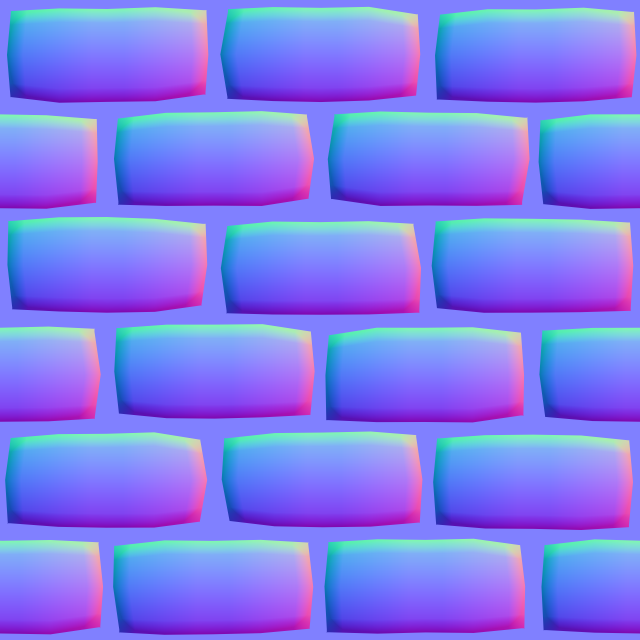
Write a Shadertoy shader that draws this texture map.

```glsl
// Tangent-space normal map of a running-bond wall with uneven pillow-shaped bricks.

float hash(vec3 p) {
    p = fract(p * vec3(0.1031, 0.1130, 0.0973));
    p += dot(p, p.yzx + 33.33);
    return fract((p.x + p.y) * p.z);
}

// Inset of one outline vertex: the corners sink deeper than the middle
float vertexSag(float k, float segments, vec2 brick, float side) {
    float h = hash(vec3(brick * 7.0 + 3.0, side * 11.0 + k + 1.0));
    bool corner = k < 0.5 || k > segments - 0.5;
    return corner ? 0.02 + 0.06 * h : 0.02 * h;
}

// Straight segments between the vertices of one side, t runs from -1 to 1
float sideSag(float t, float segments, vec2 brick, float side) {
    float s = clamp(t * 0.5 + 0.5, 0.0, 1.0) * segments;
    float k = min(floor(s), segments - 1.0);
    return mix(vertexSag(k, segments, brick, side),
               vertexSag(k + 1.0, segments, brick, side), s - k);
}

void mainImage(out vec4 fragColor, in vec2 fragCoord) {
    // Three bricks across, six courses down, alternate courses shifted by half
    vec2 grid = fragCoord / iResolution.xy * vec2(3.0, 6.0);
    float course = floor(grid.y);
    grid.x += 0.5 * (1.0 - mod(course, 2.0));
    vec2 brick = vec2(mod(floor(grid.x), 3.0), course);

    // Local position: each cell is two units wide and one high
    vec2 p = (fract(grid) - 0.5) * vec2(2.0, 1.0);
    p -= 0.05 * (vec2(hash(vec3(brick, 71.0)), hash(vec3(brick, 93.0))) - 0.5);

    // Depth inside the left/right and bottom/top outlines
    vec2 depthLow = vec2(0.95 + p.x - sideSag(p.y / 0.4, 2.0, brick, 0.0),
                         0.45 + p.y - sideSag(p.x / 0.9, 4.0, brick, 1.0));
    vec2 depthHigh = vec2(0.95 - p.x - sideSag(p.y / 0.4, 2.0, brick, 2.0),
                          0.45 - p.y - sideSag(p.x / 0.9, 4.0, brick, 3.0));
    vec2 depth = min(depthLow, depthHigh);

    // Gently domed face
    vec2 slope = vec2(sign(p.x) * 0.4 * clamp((abs(p.x) - 0.15) / 0.7, 0.0, 1.0),
                      clamp(p.y * 1.35 - 0.05, -0.5, 0.45));

    // Steep bevel along the rim
    vec2 bevel = 1.0 - clamp(depth / vec2(0.15, 0.13), 0.0, 1.0);
    slope = mix(slope, sign(p) * 0.95, bevel);
    slope *= min(1.0, 0.92 / max(length(slope), 0.001));
    vec3 normal = vec3(slope, sqrt(1.0 - dot(slope, slope)));

    // Flat mortar between the bricks
    float pixel = 6.0 / iResolution.y;
    float mask = clamp(min(depth.x, depth.y) / pixel + 0.5, 0.0, 1.0);
    vec3 color = mix(vec3(0.5, 0.5, 1.0), normal * 0.5 + 0.5, mask);
    fragColor = vec4(color, 1.0);
}
```
